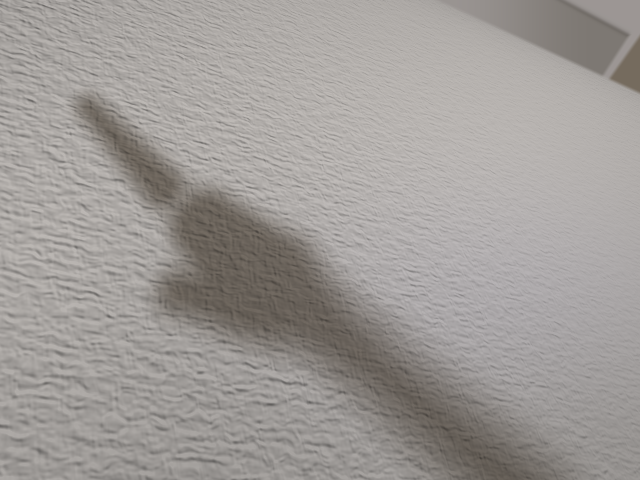
Give the GLSL for this texture, as a Shadertoy shader.

```glsl
float hash(vec2 cell) {
    vec3 q = fract(cell.xyx * vec3(0.1031, 0.1030, 0.0973));
    q += dot(q, q.yzx + 33.33);
    return fract((q.x + q.y) * q.z);
}

float valueNoise(vec2 p) {
    vec2 cell = floor(p), f = fract(p);
    f = f * f * (3.0 - 2.0 * f);
    float low = mix(hash(cell), hash(cell + vec2(1, 0)), f.x);
    float high = mix(hash(cell + vec2(0, 1)), hash(cell + vec2(1, 1)), f.x);
    return mix(low, high, f.y);
}

// Capsule whose radius changes from one end to the other
float taperedCapsule(vec2 p, vec2 a, vec2 b, float radiusA, float radiusB) {
    vec2 axis = b - a;
    float t = clamp(dot(p - a, axis) / dot(axis, axis), 0.0, 1.0);
    return length(p - a - axis * t) - mix(radiusA, radiusB, t);
}

float smoothUnion(float a, float b, float k) {
    float h = max(k - abs(a - b), 0.0) / k;
    return min(a, b) - h * h * k * 0.25;
}

// Signed distance to a line, positive on its left
float lineSide(vec2 p, vec2 a, vec2 b) {
    vec2 d = normalize(b - a);
    return d.x * (p.y - a.y) - d.y * (p.x - a.x);
}

float softStep(float d, float width) {
    return smoothstep(-width, width, d);
}

float glow(vec2 p, vec2 center, vec2 size) {
    vec2 q = (p - center) / size;
    return exp(-dot(q, q));
}

// Plane receding to the upper right
vec2 wallCoordinates(vec2 p) {
    float depth = 1.0 - 0.30 * p.x - 0.35 * p.y;
    return vec2(p.x - 0.08 * p.y, p.y + 0.05 * p.x) / depth;
}

// Long creases crossed by a finer upright weave
float paperHeight(vec2 uv) {
    vec2 warp = vec2(valueNoise(uv * 28.0), valueNoise(uv * 31.0 + 17.0)) - 0.5;
    vec2 q = uv + warp * vec2(0.015, 0.012);
    float creases = valueNoise(q * vec2(24.0, 82.0));
    float wrinkles = valueNoise(q * vec2(58.0, 135.0) + 41.0);
    float weave = valueNoise(q * vec2(105.0, 34.0) + 73.0);
    return creases * 0.55 + wrinkles * 0.30 + weave * 0.30;
}

float paperRelief(vec2 uv, vec2 lightStep) {
    return paperHeight(uv + lightStep) - paperHeight(uv - lightStep);
}

float handShadow(vec2 p) {
    float finger = taperedCapsule(p, vec2(0.185, 0.775), vec2(0.34, 0.61), 0.022, 0.043);
    float palm = taperedCapsule(p, vec2(0.43, 0.53), vec2(0.54, 0.42), 0.075, 0.115);
    float thumb = taperedCapsule(p, vec2(0.375, 0.39), vec2(0.57, 0.36), 0.045, 0.075);
    float wrist = taperedCapsule(p, vec2(0.58, 0.40), vec2(0.75, 0.265), 0.095, 0.062);
    float forearm = taperedCapsule(p, vec2(0.75, 0.265), vec2(1.10, -0.04), 0.062, 0.075);
    float d = smoothUnion(finger, smoothUnion(palm, thumb, 0.05), 0.04);
    d = smoothUnion(d, smoothUnion(wrist, forearm, 0.03), 0.04);
    float blur = mix(0.033, 0.075, smoothstep(0.45, 1.0, p.x));
    blur += 0.02 * (1.0 - smoothstep(0.3, 0.5, p.y));
    return 1.0 - softStep(d, blur);
}

vec3 wallLight(vec2 p) {
    float level = 0.595 + 0.115 * glow(p, vec2(1.02, 0.68), vec2(0.62, 0.48));
    level += 0.035 * glow(p, vec2(0.42, 0.90), vec2(0.42, 0.35));
    level += 0.055 * glow(p, vec2(0.02, 0.52), vec2(0.32, 0.38));
    level -= 0.035 * glow(p, vec2(1.30, 0.0), vec2(0.35, 0.22));
    level -= 0.02 * glow(p, vec2(0.55, 0.0), vec2(0.40, 0.20));
    vec3 tint = mix(vec3(1.015, 0.992, 0.972), vec3(1.005, 0.985, 0.995),
                    glow(p, vec2(1.05, 0.38), vec2(0.42, 0.25)));
    return level * tint;
}

vec3 ceilingCorner(vec2 p) {
    vec3 panel = mix(vec3(0.60, 0.58, 0.57), vec3(0.49, 0.47, 0.45), smoothstep(0.93, 1.25, p.x));
    float rim = lineSide(p, vec2(1.172, 1.0), vec2(1.311, 0.927));
    float post = -lineSide(p, vec2(1.259, 0.847), vec2(1.311, 0.927));
    float recess = -lineSide(p, vec2(1.274, 0.842), vec2(1.333, 0.925));
    vec3 color = mix(panel, vec3(0.61, 0.59, 0.58), softStep(max(rim, post), 0.005));
    color -= 0.07 * exp(-pow(rim / 0.006, 2.0)) * (1.0 - softStep(post, 0.005));
    return mix(color, vec3(0.46, 0.42, 0.37), softStep(recess, 0.005));
}

void mainImage(out vec4 fragColor, in vec2 fragCoord) {
    vec2 p = fragCoord / iResolution.y;
    p.x += (4.0 / 3.0 - iResolution.x / iResolution.y) * 0.5;
    float shadow = handShadow(p);

    // Wall and cast shadow
    vec3 color = wallLight(p) * mix(vec3(1.0), vec3(0.62, 0.59, 0.55), shadow);

    // Raking light over the paper, fading with distance
    vec2 uv = wallCoordinates(p);
    vec2 lightStep = mix(vec2(0.0012, 0.0042), vec2(0.0035, 0.003), shadow);
    float focus = 1.0 - 0.85 * smoothstep(0.75, 1.75, p.x + 0.75 * p.y);
    float relief = paperRelief(uv, lightStep);
    relief = min(relief, 0.22) - 0.5 * max(-relief - 0.12, 0.0);
    color *= 1.0 + relief * focus * 0.40;
    color += (valueNoise(p * 190.0) - 0.5) * 0.016 * focus;

    // Ceiling edge
    float edge = lineSide(p, vec2(0.911, 1.0), vec2(1.333, 0.806));
    color *= 1.0 - 0.06 * exp(-abs(edge) / 0.025);
    color = mix(color, ceilingCorner(p), softStep(edge, 0.005));
    fragColor = vec4(clamp(color, 0.0, 1.0), 1.0);
}
```
